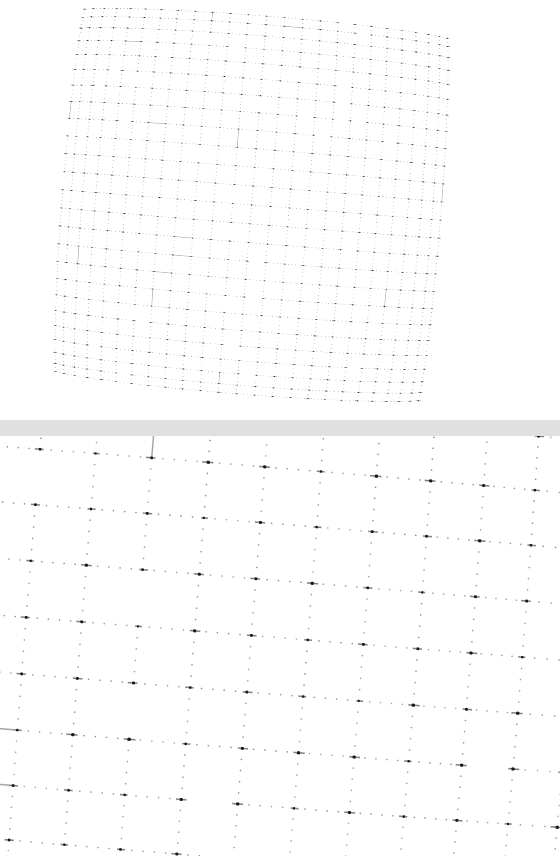
Top: the whole. Bottom: its middle third, enlarged.
Reproduce this pattern procedurally as a Shadertoy shader.

```glsl
// Tilted, bulging 25 x 25 grid of dotted hairlines with short inked dashes at its nodes.

// Lengths are in units of the canvas height.
const vec2  CENTER     = vec2(0.599, 0.512);
const float TILT       = 0.080;    // clockwise, radians
const float HALF_CELLS = 12.0;     // cells from the center to each side
const float SCALE      = 0.542;    // half size before the bulge
const float CUBIC      = 0.150;    // general squeeze toward the sides
const float EDGE       = 0.018;    // extra squeeze of the outermost cells
const float BOW        = 0.040;    // outward bow of the sides
const float LIMIT      = 1.03;     // range where the bulge can be inverted

const float DOT_PITCH  = 0.0090;
const float DOT_RADIUS = 0.0006;
const float DOT_INK    = 0.42;
const float SOLID_INK  = 0.35;
const float MISSING    = 0.04;     // share of links left out
const float SOLID      = 0.015;    // share of links drawn unbroken

const vec2  DASH_HALF   = vec2(0.0042, 0.0006);
const float DASH_INK    = 0.50;
const float CORE_RADIUS = 0.0012;
const float CORE_INK    = 0.90;
const vec3  PAPER       = vec3(1.0);

float hash(vec2 p) {
    vec3 q = fract(vec3(p.xyx) * 0.1031);
    q += dot(q, q.yzx + 33.33);
    return fract((q.x + q.y) * q.z);
}

float coverage(float dist) {
    return clamp(0.5 - dist * iResolution.y, 0.0, 1.0);
}

// Grid coordinates in -1..1 to bulged plane
vec2 bulge(vec2 t) {
    vec2 s = t * t;
    return SCALE * t * (1.0 - CUBIC * s - EDGE * s * s * s * s * s) * (1.0 - BOW * s.yx);
}

// Newton inverse of bulge
vec2 unbulge(vec2 p) {
    vec2 t = clamp(p / SCALE, -LIMIT, LIMIT);
    for (int i = 0; i < 8; i++) {
        vec2 s = t * t;
        vec2 slope = SCALE * (1.0 - 3.0 * CUBIC * s - 11.0 * EDGE * s * s * s * s * s);
        t = clamp(t + (p - bulge(t)) / slope, -LIMIT, LIMIT);
    }
    return t;
}

vec2 nodePosition(vec2 id) {
    return bulge(id / HALF_CELLS);
}

bool inGrid(vec2 id) {
    return max(abs(id.x), abs(id.y)) < HALF_CELLS + 0.5;
}

// Evenly dotted link between two nodes, sometimes missing or unbroken
float linkInk(vec2 p, vec2 id, vec2 stepTo) {
    if (!inGrid(id) || !inGrid(id + stepTo)) return 0.0;
    float wear = hash(id + 40.0 + 71.0 * stepTo);
    if (wear < MISSING) return 0.0;

    vec2 a = nodePosition(id);
    vec2 span = nodePosition(id + stepTo) - a;
    float count = max(round(length(span) / DOT_PITCH), 1.0);
    float along = clamp(dot(p - a, span) / dot(span, span), 0.0, 1.0);
    bool solid = wear > 1.0 - SOLID;
    if (!solid) along = round(along * count) / count;

    float ink = solid ? SOLID_INK : DOT_INK * mix(0.75, 1.1, wear);
    return ink * coverage(length(p - a - span * along) - DOT_RADIUS);
}

// Flat dash with a dark core, uneven in length and weight
float nodeInk(vec2 p, vec2 id) {
    if (!inGrid(id)) return 0.0;
    vec2 d = p - nodePosition(id);
    float size = hash(id + 140.0);
    float shift = (hash(id + 230.0) - 0.5) * 0.0016;
    vec2 halfSize = DASH_HALF * vec2(mix(0.6, 1.1, size), 1.0);
    vec2 q = abs(d - vec2(shift, 0.0)) - halfSize;
    float dash = length(max(q, 0.0)) + min(max(q.x, q.y), 0.0);
    float core = length(d * vec2(0.8, 1.0)) - CORE_RADIUS * mix(0.75, 1.1, size);
    return max(DASH_INK * coverage(dash), CORE_INK * coverage(core));
}

void mainImage(out vec4 fragColor, in vec2 fragCoord) {
    // Tilted frame around the grid center
    vec2 d = fragCoord / iResolution.y - CENTER;
    float c = cos(TILT), s = sin(TILT);
    vec2 p = vec2(d.x * c - d.y * s, d.x * s + d.y * c);

    // Corners of the enclosing cell with their links right and up
    vec2 cell = floor(unbulge(p) * HALF_CELLS);
    float ink = 0.0;
    for (int j = 0; j < 2; j++) {
        for (int i = 0; i < 2; i++) {
            vec2 id = cell + vec2(i, j);
            ink = max(ink, nodeInk(p, id));
            ink = max(ink, linkInk(p, id, vec2(1.0, 0.0)));
            ink = max(ink, linkInk(p, id, vec2(0.0, 1.0)));
        }
    }
    fragColor = vec4(PAPER * (1.0 - ink), 1.0);
}
```
